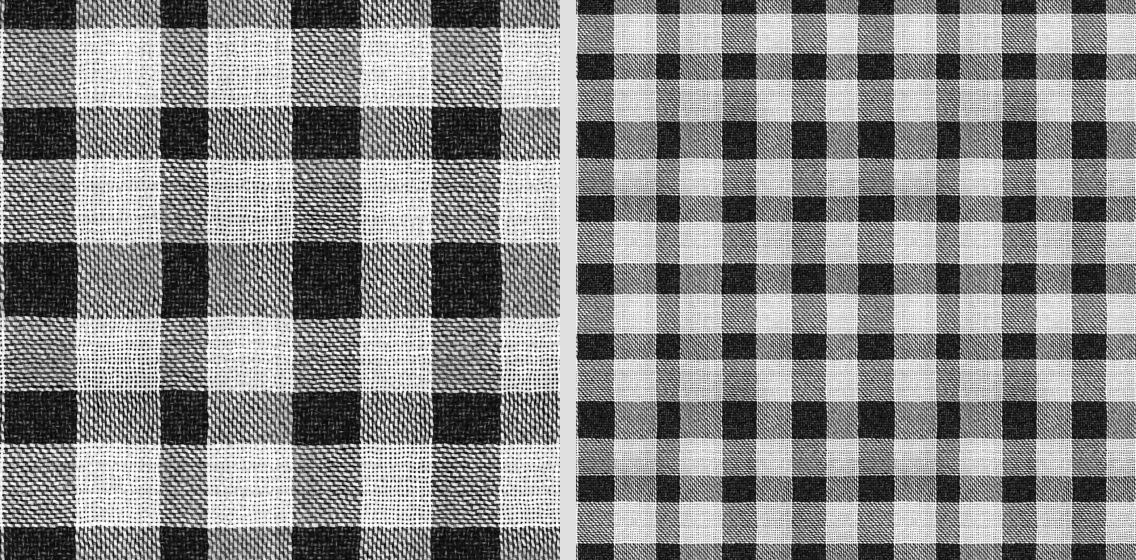
Left, the tile; right, the same tile 2 across and 2 down.
Give the GLSL for this texture, as a WebGL 1 fragment shader.

```glsl
precision highp float;
uniform vec2 u_resolution;

#define THREADS vec2(132.0, 120.0)
#define COLUMN_CENTRES vec4(0.072, 0.3285, 0.585, 0.834)
#define COLUMN_HALVES vec4(0.062, 0.0425, 0.062, 0.062)
#define ROW_CENTRES vec4(0.008, 0.2545, 0.499, 0.764)
#define ROW_HALVES vec4(0.054, 0.045, 0.065, 0.045)
#define WHITE_YARN 0.96
#define BLACK_YARN 0.04
#define BLACK_SHEEN 0.4
#define GAP_SHADE 0.07
#define THREAD_HALF 0.315
#define LEAN 0.08
#define WOBBLE 0.0028

const float PI = 3.14159265;

float hash(vec2 p) {
  vec3 q = fract(vec3(p.xyx) * 0.1031);
  q += dot(q, q.yzx + 33.33);
  return fract((q.x + q.y) * q.z);
}

// Value noise that wraps over the unit square
float noise(vec2 uv, vec2 period) {
  vec2 p = uv * period;
  vec2 i = floor(p);
  vec2 f = p - i;
  f = f * f * (3.0 - 2.0 * f);
  vec2 a = mod(i, period);
  vec2 b = mod(i + 1.0, period);
  return mix(mix(hash(a), hash(vec2(b.x, a.y)), f.x),
             mix(hash(vec2(a.x, b.y)), hash(b), f.x), f.y);
}

float inBand(float x, vec4 centres, vec4 halves) {
  vec4 d = abs(fract(x - centres + 0.5) - 0.5);
  return any(lessThan(d, halves)) ? 1.0 : 0.0;
}

// Yarn brightness from its dye, rounded height and fibre grain
float yarn(float dyed, float crown, float grain, float tone) {
  float white = WHITE_YARN * (0.86 + 0.15 * crown) + 0.1 * (grain - 0.5);
  float black = BLACK_YARN + BLACK_SHEEN * crown * crown * (0.1 + 1.5 * grain * grain);
  return mix(white, black, dyed) * (0.94 + 0.12 * tone);
}

float weave(vec2 uv, float blur) {
  // Uneven hand of the cloth
  vec2 drift = vec2(noise(uv + 0.13, vec2(9.0, 8.0)), noise(uv + 0.57, vec2(8.0, 9.0))) - 0.5;
  vec2 jitter = vec2(noise(uv + 0.31, vec2(66.0, 60.0)), noise(uv + 0.79, vec2(60.0, 66.0))) - 0.5;
  vec2 cloth = uv + WOBBLE * (2.0 * drift + 1.2 * jitter);
  vec2 t = cloth * THREADS;
  vec2 cell = floor(t);
  vec2 f = t - cell - 0.5;
  vec2 id = mod(cell, THREADS);
  float side = 1.0 - 2.0 * mod(id.x + id.y, 2.0);
  vec2 centre = (id + 0.5) / THREADS;
  vec2 dyed = vec2(inBand(centre.x, COLUMN_CENTRES, COLUMN_HALVES),
                   inBand(centre.y, ROW_CENTRES, ROW_HALVES));
  float mixedCheck = abs(dyed.x - dyed.y);

  // Distance across each thread, with leaning stitches
  vec2 across = f + LEAN * mixedCheck * side * vec2(sin(PI * f.y), -sin(PI * f.x));
  vec2 tone = vec2(hash(vec2(id.x, 7.0)), hash(vec2(31.0, id.y)));
  float slack = noise(uv + 0.4, vec2(6.0, 7.0)) - 0.5;
  float stitch = hash(id + 43.0) - 0.5;
  vec2 halfWidth = THREAD_HALF + 0.05 * (tone - 0.5) + 0.1 * slack + 0.06 * stitch
                 + 0.02 * mixedCheck;
  vec2 cover = 1.0 - smoothstep(halfWidth - blur, halfWidth + blur, abs(across));

  // Over and under heights of warp (x) and weft (y)
  vec2 rise = side * vec2(cos(PI * f.y), -cos(PI * f.x));
  vec2 profile = clamp(1.0 - across * across * 4.0, 0.0, 1.0);
  vec2 crown = profile * (0.6 + 0.4 * rise);
  vec2 grain = vec2(noise(cloth, THREADS * vec2(3.0, 1.0)),
                    noise(cloth + 0.37, THREADS * vec2(1.0, 3.0)));
  float warp = yarn(dyed.x, crown.x, grain.x, tone.x);
  float weft = yarn(dyed.y, crown.y, grain.y, tone.y);

  // White floats run longer than the black thread crossing them
  float reach = 1.0 * (dyed.y - dyed.x) + 0.6 * stitch * mixedCheck;
  float lift = rise.x - rise.y + 0.6 * (profile.x - profile.y) + reach;
  float warpUp = smoothstep(-3.0 * blur, 3.0 * blur, lift);

  // Upper thread, lower thread, then the open gap
  float warpTop = mix(mix(GAP_SHADE, weft, cover.y), warp, cover.x);
  float weftTop = mix(mix(GAP_SHADE, warp, cover.x), weft, cover.y);
  float shade = mix(weftTop, warpTop, warpUp);

  // White yarn shows faintly through the crossings, making continuous rows
  float whiteCover = mix(cover.y, cover.x, dyed.y);
  float hairs = noise(uv + 0.61, vec2(210.0)) + noise(uv + 0.27, vec2(330.0)) - 1.0;
  float worn = smoothstep(0.5, 0.9, noise(uv + 0.2, vec2(7.0, 11.0)));
  shade = mix(shade, 0.12 + 0.62 * whiteCover, 0.3 * mixedCheck);
  shade = mix(shade, 0.5, (0.05 + 0.25 * worn) * mixedCheck);
  return shade + hairs * (0.05 + 0.12 * mixedCheck);
}

// Short curved stray fibres, one inside each grid cell
float fuzz(vec2 uv) {
  vec2 p = uv * 36.0;
  vec2 id = mod(floor(p), 36.0);
  float angle = 2.0 * PI * hash(id + 3.0);
  vec2 q = fract(p) - 0.5;
  q = mat2(cos(angle), -sin(angle), sin(angle), cos(angle)) * q;
  float bend = 1.6 * (hash(id + 11.0) - 0.5);
  float line = 1.0 - smoothstep(0.015, 0.06, abs(q.y - bend * q.x * q.x));
  return line * (1.0 - smoothstep(0.2, 0.4, abs(q.x))) * step(0.55, hash(id + 19.0));
}

void main() {
  float blur = clamp(0.55 * THREADS.x / u_resolution.x, 0.1, 0.25);
  float shade = 0.0;
  for (int k = 0; k < 4; k++) {
    float n = float(k);
    vec2 offset = vec2(mod(n, 2.0), floor(n / 2.0)) * 0.5 - 0.25;
    shade += 0.25 * weave((gl_FragCoord.xy + offset) / u_resolution, blur);
  }
  shade += 0.12 * fuzz(gl_FragCoord.xy / u_resolution) * (1.0 - shade);
  gl_FragColor = vec4(vec3(clamp(shade, 0.0, 1.0)), 1.0);
}
```
